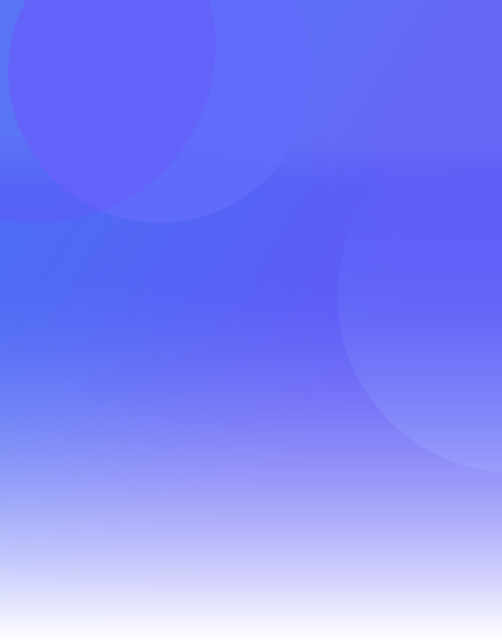
Reproduce this background procedurally as a WebGL 2 fragment shader.

```glsl
#version 300 es
precision highp float;
// Blue to violet diagonal gradient with a lighter top band, two overlapping
// discs at the upper left and a pale disc at the right edge.
// Everything dissolves into white toward the bottom.

#define BLUE vec3(0.310, 0.418, 0.961)
#define VIOLET vec3(0.368, 0.360, 0.965)
#define DISC_TINT vec3(0.384, 0.420, 0.980)
#define OVERLAP_TINT vec3(0.392, 0.384, 0.980)
#define PALE_TINT vec3(0.460, 0.550, 0.985)
#define TOP_LIGHT 0.065
#define FADE_HEIGHT 0.57
#define FADE_POWER 1.73

uniform vec2 u_resolution;
out vec4 fragColor;

// Antialiased coverage of a disc; lengths are fractions of canvas height.
float disc(vec2 p, vec2 center, float radius) {
    float edge = 0.75 / u_resolution.y;
    return 1.0 - smoothstep(-edge, edge, length(p - center) - radius);
}

void main() {
    // Keep the proportions of the design at any canvas shape.
    vec2 p = gl_FragCoord.xy / u_resolution * vec2(0.785, 1.0);

    // Diagonal base and soft light across the top.
    float diagonal = p.x + 0.6 * (1.0 - p.y);
    vec3 color = mix(BLUE, VIOLET, smoothstep(0.20, 0.92, diagonal));
    color = mix(color, vec3(1.0), TOP_LIGHT * smoothstep(0.70, 0.79, p.y));

    // Left discs: the rear one shows mainly at its base and in the overlap.
    float rear = disc(p, vec2(0.061, 0.928), 0.276);
    float front = disc(p, vec2(0.250, 0.889), 0.237);
    float rearFade = 0.6 * (1.0 - smoothstep(0.65, 0.82, p.y));
    color = mix(color, VIOLET, rear * rearFade);
    color = mix(color, mix(DISC_TINT, OVERLAP_TINT, rear), front * 0.92);

    // Right disc grows more visible downward.
    float pale = disc(p, vec2(0.805, 0.538), 0.277);
    float paleFade = mix(0.32, 0.02, smoothstep(0.30, 0.78, p.y));
    color = mix(color, PALE_TINT, pale * paleFade);

    // White fade at the bottom.
    float fade = pow(clamp(1.0 - p.y / FADE_HEIGHT, 0.0, 1.0), FADE_POWER);
    fragColor = vec4(mix(color, vec3(1.0), fade), 1.0);
}
```
